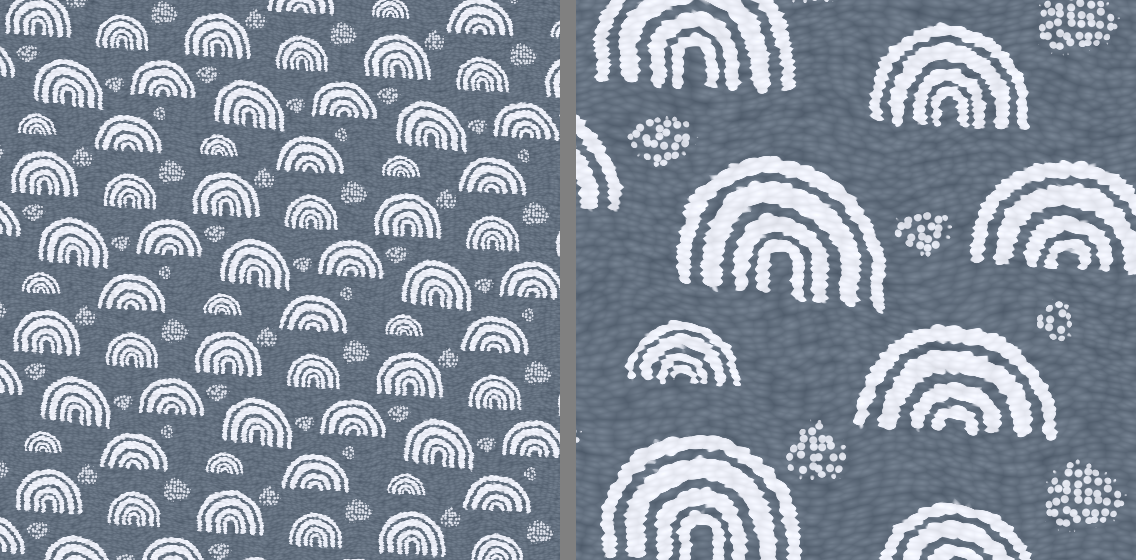
Left: the whole. Right: its middle third, enlarged.
Give the GLSL for this pattern, as a Shadertoy shader.

```glsl
// Hand-printed white rainbows and speckled puffs on slate crinkled cotton.
// A skewed lattice repeats six arches and five puffs; each arch is four nested
// stadium strokes, and cellular noise gives the weave and the speckles.

const mat2 LATTICE = mat2(2.49, 0.29, 0.03, 2.18);   // repeat vectors, y down

// Base centre, half width, straight leg length in half widths
const vec4 ARCHES[6] = vec4[6](
    vec4(1.01, 3.63, 0.475, 0.33), vec4(2.32, 3.50, 0.450, 0.09),
    vec4(0.56, 4.02, 0.260, 0.07), vec4(1.81, 4.25, 0.465, 0.05),
    vec4(0.64, 4.85, 0.455, 0.30), vec4(1.81, 5.03, 0.360, 0.28));

// Centre and radii
const vec4 PUFFS[5] = vec4[5](
    vec4(0.46, 2.91, 0.15, 0.11), vec4(1.66, 3.33, 0.13, 0.10),
    vec4(2.26, 3.74, 0.08, 0.09), vec4(1.17, 4.34, 0.14, 0.13),
    vec4(2.38, 4.54, 0.18, 0.15));

vec2 hash2(vec2 p) {
    vec3 q = fract(vec3(p.xyx) * vec3(0.1031, 0.1030, 0.0973));
    q += dot(q, q.yzx + 33.33);
    return fract((q.xx + q.yz) * q.zy);
}

// Distance to the nearest jittered cell point
float cellular(vec2 p) {
    vec2 cell = floor(p);
    float nearest = 2.0;
    for (int y = -1; y <= 1; y++)
    for (int x = -1; x <= 1; x++) {
        vec2 c = cell + vec2(x, y);
        nearest = min(nearest, length(c + 0.15 + 0.7 * hash2(c + 100.0) - p));
    }
    return nearest;
}

// Offset from the closest lattice copy of an anchor
vec2 repeatAround(vec2 p, vec2 anchor) {
    vec2 m = inverse(LATTICE) * (p - anchor);
    return LATTICE * (m - round(m));
}

// Four round-ended strokes; p in half widths, y up from the base
float rainbow(vec2 p, float leg) {
    const vec4 radius = vec4(0.93, 0.66, 0.375, 0.17);
    const vec4 halfWidth = vec4(0.066, 0.098, 0.078, 0.062);
    float r = length(vec2(p.x, max(p.y - leg, 0.0)));
    float swell = mix(0.88, 1.15, clamp(p.y / (leg + 0.8), 0.0, 1.0));
    float d = 10.0;
    for (int i = 0; i < 4; i++) {
        float w = halfWidth[i] * swell;
        d = min(d, length(vec2(r - radius[i], max(w - p.y, 0.0))) - w);
    }
    return d;
}

void mainImage(out vec4 fragColor, in vec2 fragCoord) {
    vec2 cloth = 7.68 * fragCoord / iResolution.xy;
    cloth.y = 7.68 - cloth.y;
    float aa = 5.4 / iResolution.y;

    // Crinkled weave: short cross threads, loose slubs and soft creases
    vec2 bent = cloth + 0.03 * sin(cloth.yx * vec2(5.0, 7.0) + 2.0 * sin(cloth * 2.3));
    float threads = 0.42 - cellular(bent * vec2(14.0, 31.0));
    float slubs = 0.42 - cellular(bent * vec2(4.0, 13.0) + 37.0);
    float creases = sin(bent.y * 62.0 + 2.0 * sin(bent.x * 6.0))
                  + 0.5 * sin(bent.x * 23.0 + 3.0 * sin(bent.y * 1.7));
    float weave = 0.13 * threads + 0.06 * slubs + 0.010 * creases;

    // The cloth is pulled slightly sideways toward its top edge
    vec2 p = cloth;
    p.x += (0.05 + 0.014 * cloth.x) * (1.0 - smoothstep(0.4, 2.8, cloth.y));

    // Arches, with a wavering hand-cut edge
    float arch = 10.0;
    for (int i = 0; i < 6; i++) {
        vec4 a = ARCHES[i];
        vec2 d = repeatAround(p, a.xy);
        float tilt = i == 0 ? 0.14 : 0.06;
        vec2 local = vec2(d.x, tilt * d.x - d.y) / a.z;
        local += 0.014 * sin(local.yx * vec2(9.0, 7.0) + float(i) * 2.4);
        arch = min(arch, rainbow(local, a.w) * a.z);
    }
    arch -= 0.03 * threads;
    float ink = 1.0 - smoothstep(-aa, aa, arch);

    // Puffs of tiny dots that shrink toward a ragged rim
    for (int i = 0; i < 5; i++) {
        vec4 puff = PUFFS[i];
        vec2 d = repeatAround(p, puff.xy);
        float rim = length(d / puff.zw) + 0.1 * sin(3.0 * atan(d.y, d.x) + float(i));
        if (rim < 1.2) {
            float size = 0.41 * (1.0 - smoothstep(0.85, 1.15, rim));
            float dotEdge = 0.045 * (cellular(d / 0.045 + float(i) * 17.0) - size);
            ink = max(ink, 0.9 * (1.0 - smoothstep(-aa, aa, dotEdge)) * step(0.01, size));
        }
    }

    vec3 slate = vec3(0.385, 0.435, 0.495) + weave;
    vec3 white = vec3(0.92, 0.93, 0.965) + 0.8 * weave;
    fragColor = vec4(mix(slate, white, ink), 1.0);
}
```
